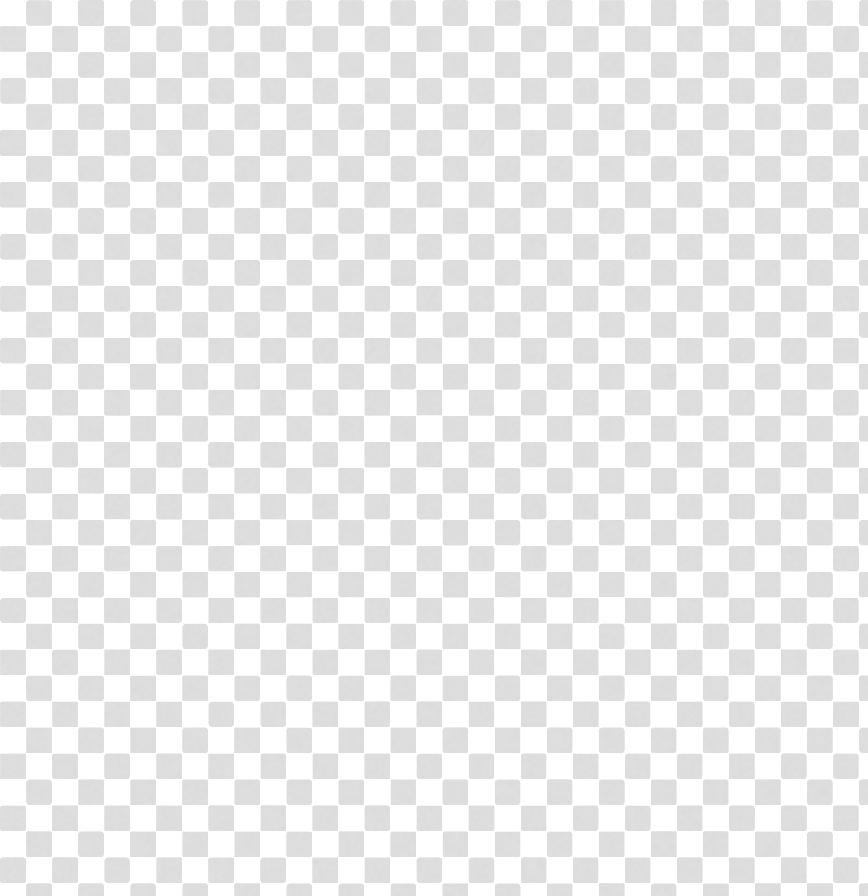
This pattern is drawn by a Shadertoy shader. Its source:

```glsl
#define CELLS vec2(33.35, 34.49)
#define TILE_GRAY vec3(0.868)
#define PAPER vec3(1.0)
#define HALF_SIZE 0.494
#define SIZE_WEAR 0.012
#define MIN_RADIUS 0.02
#define MAX_RADIUS 0.15
#define GRAIN_SCALE 7.0
#define GRAIN_AMOUNT 0.012

float hash(vec2 p) {
    return fract(sin(dot(p, vec2(127.1, 311.7))) * 43758.5453);
}

float valueNoise(vec2 p) {
    vec2 i = floor(p), f = fract(p);
    f = f * f * (3.0 - 2.0 * f);
    return mix(mix(hash(i), hash(i + vec2(1, 0)), f.x),
               mix(hash(i + vec2(0, 1)), hash(i + vec2(1, 1)), f.x), f.y);
}

float roundedBox(vec2 p, vec2 halfSize, float radius) {
    vec2 q = abs(p) - halfSize + radius;
    return length(max(q, 0.0)) + min(max(q.x, q.y), 0.0) - radius;
}

void mainImage(out vec4 fragColor, in vec2 fragCoord) {
    // Cell grid counted from the top left
    vec2 uv = fragCoord / iResolution.xy;
    vec2 grid = vec2(uv.x, 1.0 - uv.y) * CELLS;
    vec2 cell = floor(grid);
    vec2 local = fract(grid) - 0.5;
    float isTile = mod(cell.x + cell.y, 2.0);

    // Slightly uneven tile sizes and corners
    vec2 wear = vec2(hash(cell + 3.7), hash(cell + 19.3)) - 0.5;
    vec2 halfSize = HALF_SIZE + SIZE_WEAR * wear;
    float radius = mix(MIN_RADIUS, MAX_RADIUS, hash(cell + 41.9));
    float dist = roundedBox(local, halfSize, radius);

    // Edge smoothing one pixel wide
    float pixel = CELLS.y / iResolution.y;
    float coverage = isTile * (1.0 - smoothstep(-0.5 * pixel, 0.5 * pixel, dist));

    // Faint mottling inside the tiles
    float grain = GRAIN_AMOUNT * (valueNoise(grid * GRAIN_SCALE) - 0.5);
    fragColor = vec4(mix(PAPER, TILE_GRAY + grain, coverage), 1.0);
}
```
